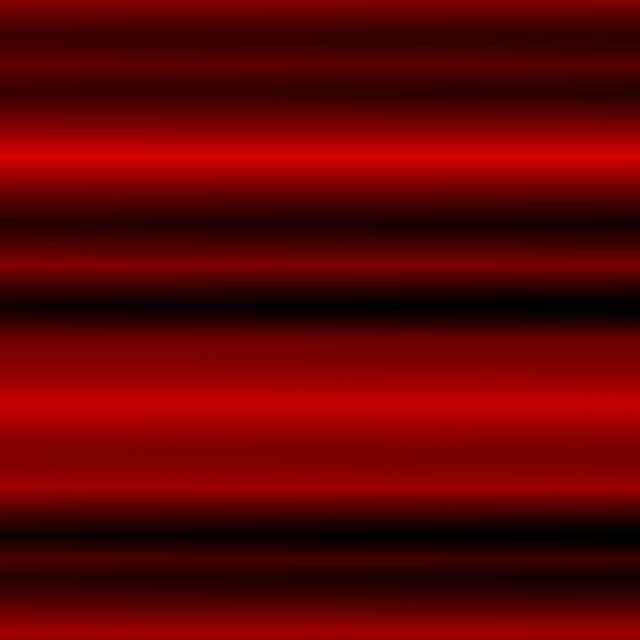
Give the GLSL for this background, as a WebGL 2 fragment shader.

```glsl
#version 300 es
precision highp float;

#define CURVE 1.3
#define TILT 0.055
#define GRAIN 0.004
#define STOP_COUNT 18

uniform vec2 u_resolution;
out vec4 fragColor;

// Crests and troughs from bottom to top: height, red level
const vec2 STOPS[STOP_COUNT] = vec2[](
    vec2(0.000, 0.58), vec2(0.014, 0.63), vec2(0.095, 0.12),
    vec2(0.128, 0.27), vec2(0.161, 0.02), vec2(0.238, 0.62),
    vec2(0.290, 0.47), vec2(0.369, 0.79), vec2(0.440, 0.49),
    vec2(0.469, 0.44), vec2(0.520, 0.015), vec2(0.586, 0.50),
    vec2(0.650, 0.12), vec2(0.756, 0.86), vec2(0.859, 0.19),
    vec2(0.898, 0.36), vec2(0.941, 0.20), vec2(1.000, 0.52));

// Hash without sine, for dithering
float hash(vec2 p) {
    vec3 q = fract(p.xyx * 0.1031);
    q += dot(q, q.yzx + 33.33);
    return fract((q.x + q.y) * q.z);
}

// Rounded troughs rising to sharp crests
float foldLevel(float y) {
    float level = STOPS[0].y;
    for (int i = 1; i < STOP_COUNT; i++) {
        vec2 below = STOPS[i - 1];
        vec2 above = STOPS[i];
        if (y >= below.x && y <= above.x) {
            float t = (y - below.x) / (above.x - below.x);
            float rise = above.y > below.y ? t : 1.0 - t;
            float low = min(below.y, above.y);
            float high = max(below.y, above.y);
            level = mix(low, high, pow(rise, CURVE));
        }
    }
    return level;
}

void main() {
    vec2 uv = gl_FragCoord.xy / u_resolution;
    float red = foldLevel(uv.y);

    // Shadows deepen towards the right, crests stay even
    float shade = (1.0 - red) * (1.0 - red);
    red += TILT * (1.0 - 2.0 * uv.x) * shade;

    // Fine dither against banding
    red += GRAIN * (hash(gl_FragCoord.xy) - 0.5);
    fragColor = vec4(clamp(red, 0.0, 1.0), 0.0, 0.0, 1.0);
}
```
